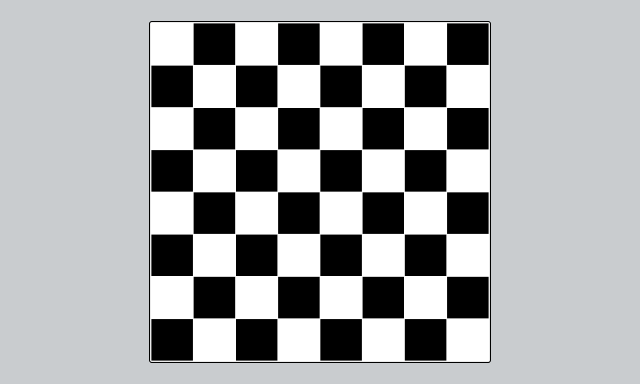
Give the GLSL for this pattern, as a WebGL 1 fragment shader.

```glsl
precision highp float;
// An 8 by 8 checkerboard on a plain grey ground: black squares with hairline
// white gaps sit on a white, thinly outlined board with rounded corners.
// Rounded-box distances give the shapes; mod picks the alternating cells.

uniform vec2 u_resolution;

// Lengths are fractions of the canvas height.
const float CELLS = 8.0;
const float PITCH = 0.1100;
const float SQUARE_HALF = 0.0541;
const float BOARD_HALF = 0.4453;
const float OUTLINE = 0.0028;
const float CORNER = 0.0076;

const vec3 GROUND = vec3(0.788, 0.800, 0.812);
const vec3 LIGHT = vec3(1.0);
const vec3 DARK = vec3(0.0);

// Signed distance to a centred square with rounded corners.
float roundedSquare(vec2 p, float halfSize, float radius) {
  vec2 q = abs(p) - halfSize + radius;
  return length(max(q, 0.0)) + min(max(q.x, q.y), 0.0) - radius;
}

// Smoothed fill of a distance, one pixel wide at the edge.
float coverage(float dist, float pixel) {
  return clamp(0.5 - dist / pixel, 0.0, 1.0);
}

// Separable box coverage keeps the narrow gaps even at any size.
float squareCoverage(vec2 p, float halfSize, float pixel) {
  vec2 c = clamp(0.5 - (abs(p) - halfSize) / pixel, 0.0, 1.0);
  return c.x * c.y;
}

// Dark squares fill the cells whose column and row add up to an even number.
float checkers(vec2 p, float pixel) {
  vec2 grid = p / PITCH + 0.5 * CELLS;
  vec2 cell = floor(grid);
  vec2 inside = step(0.0, cell) * step(cell, vec2(CELLS - 1.0));
  float even = 1.0 - mod(cell.x + cell.y, 2.0);
  vec2 local = (fract(grid) - 0.5) * PITCH;
  return even * inside.x * inside.y * squareCoverage(local, SQUARE_HALF, pixel);
}

void main() {
  float pixel = 1.0 / u_resolution.y;
  vec2 p = (gl_FragCoord.xy - 0.5 * u_resolution) * pixel;

  // Board: dark outline, then its white face
  float outer = roundedSquare(p, BOARD_HALF, CORNER);
  vec3 color = mix(GROUND, DARK, coverage(outer, pixel));
  color = mix(color, LIGHT, coverage(outer + OUTLINE, pixel));

  // Dark squares
  color = mix(color, DARK, checkers(p, pixel));
  gl_FragColor = vec4(color, 1.0);
}
```
